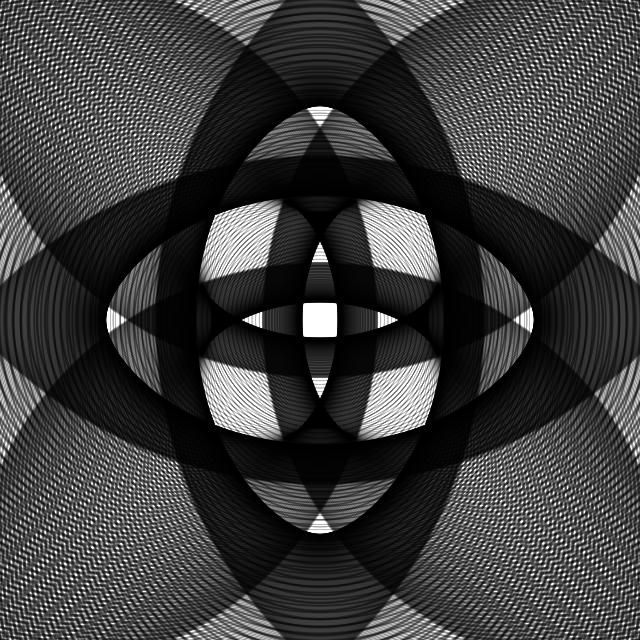
Reproduce this background procedurally as a Shadertoy shader.

```glsl
const int HALF_COUNT = 76;        // circles on each side of the middle
const float TRAVEL = 0.46;        // farthest circle centre
const float GROWTH = 0.38;        // radius gained at the farthest centre
const float INNER_RADIUS = 0.1685;
const float OUTER_RADIUS = 0.3352;
const float CROWDING = 1.25;      // packs circles toward both ends

// Soft line profile: one on the line, zero beyond its width
float softLine(float dist, float width) {
    float k = dist / width;
    float s = max(0.0, 1.0 - k * k);
    return s * s;
}

// Position along the axis, from -1 to 1
float crowdedStep(int i) {
    return sin(CROWDING * float(i) / float(HALF_COUNT)) / sin(CROWDING);
}

// Two concentric rings around a centre on the y axis
float ringPair(vec2 p, float t, float width) {
    float dist = length(p - vec2(0.0, TRAVEL * t)) - GROWTH * t * t;
    return softLine(dist - INNER_RADIUS, width)
         + softLine(dist - OUTER_RADIUS, width);
}

// Ink of both crossed families; middle circles are finer and lighter
float crossedInk(vec2 p, float fullWidth, float minWidth) {
    float ink = 0.0;
    for (int i = -HALF_COUNT; i <= HALF_COUNT; i++) {
        float t = crowdedStep(i);
        float body = smoothstep(0.0, 0.6, abs(t));
        float width = max(minWidth, fullWidth * mix(0.55, 1.0, body));
        float weight = mix(0.75, 1.0, body);
        ink += weight * (ringPair(p, t, width) + ringPair(p.yx, t, width));
    }
    return ink;
}

// Bright paper darkened by layered ink
float inkedPaper(float ink, float exposure, float opacity) {
    return min(1.0, exposure * exp(-opacity * ink));
}

void mainImage(out vec4 fragColor, in vec2 fragCoord) {
    vec2 p = (fragCoord - 0.5 * iResolution.xy) / iResolution.y;
    float minWidth = 0.95 / iResolution.y;
    float ink = crossedInk(p, 0.0034, minWidth);
    float tone = inkedPaper(ink, 1.35, 0.85);
    fragColor = vec4(vec3(tone), 1.0);
}
```
